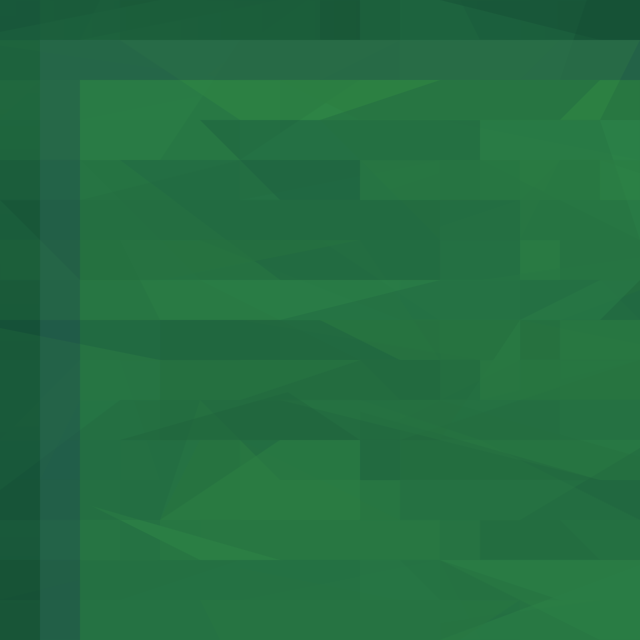
A WebGL 1 fragment shader for this background:

```glsl
precision highp float;
// Green backdrop of translucent slanted shards on a grid, with a dark frame at the left and top.

uniform vec2 u_resolution;

#define GRID 16.0          // cells along the canvas height
#define SHARDS 102         // number of overlapping shards
#define MAX_SKEW 8.0       // widest sideways lean of a shard edge, in cells
#define BASE_TONE 0.58     // tone before any shard is laid down
#define SOFTNESS 1.2       // edge width in output samples
#define SEED 37.0
#define FIELD_DARK vec3(0.113, 0.370, 0.241)
#define FIELD_LIGHT vec3(0.172, 0.508, 0.272)
#define BAND_DARK vec3(0.115, 0.325, 0.275)
#define BAND_LIGHT vec3(0.155, 0.425, 0.282)
#define RIM_DARK vec3(0.065, 0.275, 0.200)
#define RIM_LIGHT vec3(0.128, 0.415, 0.245)

// Four random values from one number
vec4 hash4(float n) {
    vec4 p = fract(vec4(n) * vec4(0.1031, 0.1030, 0.0973, 0.1099));
    p += dot(p, p.wzxy + 33.33);
    return fract((p.xxyz + p.yzzw) * p.zywx);
}

// Whole-cell lean, often zero so that many edges stay vertical
float skewFrom(float r) {
    float s = 2.0 * r - 1.0;
    return floor(MAX_SKEW * s * s * s + 0.5);
}

// Antialiased half plane: 1 where the distance is positive
float inside(float dist, float blur) {
    return clamp(dist / blur + 0.5, 0.0, 1.0);
}

// Trapezoid with flat top and bottom; crossing sides leave a triangle
float shardMask(vec2 p, vec2 origin, vec2 size, vec2 skew, float blur) {
    vec2 q = p - origin;
    vec2 slope = skew / size.y;
    vec2 stretch = sqrt(1.0 + slope * slope);
    float left = (q.x - slope.x * q.y) / stretch.x;
    float right = (size.x + slope.y * q.y - q.x) / stretch.y;
    return inside(q.y, blur) * inside(size.y - q.y, blur)
         * inside(left, blur) * inside(right, blur);
}

void main() {
    vec2 p = gl_FragCoord.xy / u_resolution.y * GRID;
    float blur = SOFTNESS * GRID / u_resolution.y;

    // Layer the shards, each pulling the tone and warmth part of the way
    float tone = BASE_TONE;
    float warmth = 0.0;
    for (int i = 0; i < SHARDS; i++) {
        float id = float(i);
        vec4 a = hash4(id * 7.31 + SEED);
        vec4 b = hash4(id * 3.77 + SEED + 511.0);
        vec2 origin = vec2(floor(a.x * 22.0) - 5.0, mod(id, GRID + 1.0) - 1.0);
        vec2 size = vec2(2.0 + floor(a.y * 9.0), 1.0 + floor(3.0 * a.z * a.z));
        vec2 skew = vec2(skewFrom(a.w), skewFrom(b.x));
        float cover = shardMask(p, origin, size, skew, blur) * mix(0.15, 0.6, b.z);
        tone = mix(tone, mix(-0.08, 1.22, b.y), cover);
        warmth = mix(warmth, b.w - 0.5, cover);
    }
    tone = clamp(tone, 0.0, 1.05);

    // Frame: an outer rim and a bluish band, one cell each
    float depth = min(p.x, GRID - p.y);
    float rimShade = 0.22 * max(p.x, GRID - p.y) / GRID;
    vec3 field = mix(FIELD_DARK, FIELD_LIGHT, tone);
    vec3 band = mix(BAND_DARK, BAND_LIGHT, tone);
    vec3 rim = mix(RIM_DARK, RIM_LIGHT, clamp(tone - rimShade + 0.08, 0.0, 1.0));
    vec3 color = mix(rim, band, inside(depth - 1.0, blur));
    color = mix(color, field, inside(depth - 2.0, blur));

    // Slight hue drift between leaf green and blue green
    color += warmth * vec3(0.012, 0.006, -0.030);
    gl_FragColor = vec4(color, 1.0);
}
```
